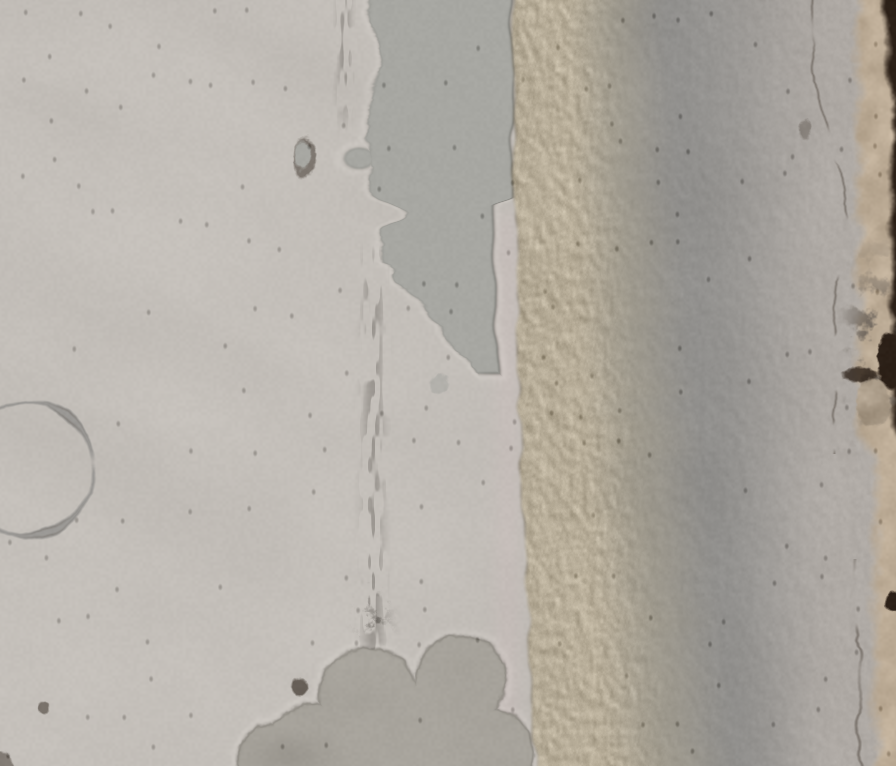
Write a WebGL 1 fragment shader that draws this texture.

```glsl
precision highp float;
uniform vec2 u_resolution;

const vec2 SPAN = vec2(7.68, 6.58); // wall units, y down
const vec3 PLASTER = vec3(0.765, 0.747, 0.725);
const vec3 UPPER_BARE = vec3(0.655, 0.655, 0.635);
const vec3 LOWER_BARE = vec3(0.655, 0.64, 0.61);
const vec3 STUCCO = vec3(0.715, 0.675, 0.595);
const vec3 OLIVE = vec3(0.625, 0.605, 0.555);
const vec3 SHADE = vec3(0.565, 0.56, 0.55);
const vec3 PALE = vec3(0.685, 0.665, 0.645);
const vec3 CREAM = vec3(0.74, 0.675, 0.59);
const vec3 DARK = vec3(0.17, 0.125, 0.09);
const vec3 CRACK = vec3(0.4, 0.37, 0.34);
const float SOFT = 0.013;
const float GRAIN = 0.2;

float hash(vec2 p) {
  vec3 q = fract(p.xyx * 0.1031);
  q += dot(q, q.yzx + 33.33);
  return fract((q.x + q.y) * q.z);
}

float noise(vec2 p) {
  vec2 i = floor(p), f = fract(p);
  f = f * f * (3.0 - 2.0 * f);
  return mix(mix(hash(i), hash(i + vec2(1, 0)), f.x),
             mix(hash(i + vec2(0, 1)), hash(i + vec2(1, 1)), f.x), f.y);
}

// Fractal noise centred on zero
float rough(vec2 p) {
  float sum = -0.47, amp = 0.5;
  for (int i = 0; i < 4; i++) {
    sum += amp * noise(p);
    p = p * 2.03 + 7.1;
    amp *= 0.5;
  }
  return sum;
}

float fill(float d) { return 1.0 - smoothstep(-SOFT, SOFT, d); }
float bump(float v, float c, float w) { v = (v - c) / w; return exp(-v * v); }
float ellipse(vec2 p, vec2 c, vec2 r) { return (length((p - c) / r) - 1.0) * min(r.x, r.y); }
float blot(vec2 p, float x, float y, float rx, float ry) {
  return fill(ellipse(p, vec2(x, y), vec2(rx, ry)) + 0.05 * rough(p * 14.0));
}
float disc(vec2 p, float x, float y, float r) { return length(p - vec2(x, y)) - r; }

// Peeled area hanging from the top, tapering to a tip
float upperPeel(vec2 p) {
  float y = p.y;
  float left = 3.17 + 0.11 * bump(y, 0.5, 0.2) + 0.11 * smoothstep(1.85, 2.1, y)
             + 0.34 * bump(y, 1.84, 0.1) + 0.86 * max(y - 2.25, 0.0);
  float right = 4.39 - 0.17 * smoothstep(1.69, 1.77, y) + 0.04 * smoothstep(2.3, 2.6, y);
  left += 0.16 * rough(vec2(y * 7.0, p.x * 3.0));
  right += 0.06 * (noise(vec2(y * 5.0, 4.0)) - 0.5);
  float d = max(max(left - p.x, p.x - right), y - 3.21);
  return min(d, ellipse(p, vec2(3.08, 1.36), vec2(0.13, 0.09)));
}

// Peeled lobes rising from the bottom
float lowerPeel(vec2 p) {
  float d = min(disc(p, 3.96, 5.85, 0.39), disc(p, 3.15, 5.98, 0.42));
  d = min(d, min(disc(p, 2.7, 6.52, 0.48), disc(p, 2.36, 6.54, 0.33)));
  d = min(d, min(disc(p, 3.6, 6.5, 0.61), disc(p, 4.2, 6.46, 0.38)));
  return d + 0.1 * rough(p * 6.0);
}

vec3 leftWall(vec2 p) {
  vec3 c = PLASTER - 0.01 * smoothstep(2.5, 4.4, p.x);
  c += 0.045 * rough(vec2(p.x + p.y, p.y - 0.5 * p.x) * vec2(0.6, 1.4));
  c += vec3(0.015, 0.002, 0.008) * bump(p.x, 4.35, 0.12) * smoothstep(1.7, 2.0, p.y);
  // Vertical scratches
  float seam = bump(p.x, 3.2, 0.09) * smoothstep(2.0, 2.4, p.y);
  seam += bump(p.x, 2.95, 0.06) * (1.0 - smoothstep(0.6, 1.3, p.y));
  c -= 0.16 * seam * smoothstep(0.52, 0.75, noise(p * vec2(30.0, 6.0)));
  c -= 0.22 * bump(p.y, 5.4, 0.3) * bump(p.x, 3.2, 0.13) * smoothstep(0.03, 0.23, rough(p * 12.0));
  // Blistered ring with thicker flakes
  float ringD = abs(disc(p, 0.24, 4.03, 0.57) - 0.05 * rough(p * 5.0));
  float lift = mix(bump(p.x, 0.58, 0.14), bump(p.x, 0.42, 0.2), step(4.0, p.y));
  float ring = fill(ringD - 0.012 - 0.035 * lift) * (1.0 - 0.8 * bump(p.y, 3.97, 0.06));
  c = mix(c, SHADE, 0.8 * ring);
  c = mix(c, CRACK, 0.4 * lift * fill(abs(ringD - 0.03 * lift) - 0.006));
  // Chips
  c = mix(c, CRACK, 0.75 * blot(p, 2.61, 1.35, 0.1, 0.17));
  c = mix(c, UPPER_BARE, blot(p, 2.59, 1.33, 0.07, 0.12));
  c = mix(c, CRACK, blot(p, 2.57, 5.9, 0.07, 0.08));
  c = mix(c, CRACK, 0.8 * blot(p, 0.38, 6.08, 0.05, 0.05));
  c = mix(c, UPPER_BARE, 0.6 * blot(p, 3.77, 3.3, 0.08, 0.08));
  c = mix(c, CRACK, 0.7 * blot(p, 0.0, 6.6, 0.12, 0.14));
  // Bare areas with lit and shadowed rims
  float up = upperPeel(p), low = lowerPeel(p);
  c += 0.025 * bump(min(up, low), 0.035, 0.03);
  c = mix(c, UPPER_BARE, fill(up));
  float stain = bump(p.x, 2.45, 0.3) * bump(p.y, 6.5, 0.17);
  c = mix(c, LOWER_BARE + 0.03 * rough(p * 3.0) - 0.05 * stain, fill(low));
  c -= 0.13 * bump(up, 0.0, 0.016) * (0.35 + 0.65 * smoothstep(4.0, 4.25, p.x));
  return c - 0.1 * bump(low, 0.0, 0.016);
}

// Stucco turning through soft shadow to a pale reveal
vec3 rightWall(vec2 p, float edge) {
  float y = p.y, s = (p.x - edge) / (1.0 + 0.05 * y);
  vec2 g = p * vec2(17.0, 13.0);
  vec3 c = mix(STUCCO, OLIVE, smoothstep(0.4, 0.9, s));
  c = mix(c, SHADE, smoothstep(0.75, 1.35, s));
  c = mix(c, PALE, smoothstep(5.7 + 0.08 * y, 7.2, p.x));
  float relief = rough(g) - rough(g + vec2(0.45, -0.45));
  c += relief * GRAIN * mix(1.0, 0.22, smoothstep(0.45, 1.0, s));
  c += 0.035 * rough(p * vec2(2.0, 1.2));
  c = mix(c, CRACK, 0.5 * blot(p, 6.9, 1.12, 0.05, 0.08));
  // Hairline cracks
  float wob = 0.1 * rough(vec2(y * 5.0, 2.0));
  float upX = 6.95 + 0.28 * smoothstep(0.5, 1.7, y) - 0.09 * smoothstep(2.0, 2.9, y);
  float lowX = 7.31 + 0.06 * smoothstep(5.2, 5.7, y);
  float lines = fill(abs(p.x - upX - wob) - 0.009) * step(y, 3.9)
              + fill(abs(p.x - lowX - wob) - 0.012) * step(4.8, y);
  c = mix(c, CRACK, 0.65 * lines * smoothstep(0.3, 0.55, noise(vec2(y * 4.0, 9.0))));
  // Crumbling cream border and dark gap
  float crumb = rough(p * 5.0), jog = smoothstep(3.6, 4.0, y);
  c = mix(c, CREAM + 0.18 * crumb, smoothstep(-0.07, 0.07, p.x - 7.36 - 0.14 * jog - 0.2 * crumb));
  float gapX = 7.56 + 0.08 * smoothstep(0.0, 1.0, y) + 0.09 * jog + 0.12 * crumb;
  c = mix(c, DARK, smoothstep(-0.03, 0.05, p.x - gapX));
  float knot = bump(y, 3.0, 0.6) * smoothstep(7.1, 7.5, p.x);
  c = mix(c, CRACK, knot * smoothstep(0.0, 0.2, rough(p * 7.0)));
  c = mix(c, DARK, 0.8 * blot(p, 7.38, 3.22, 0.13, 0.06));
  c = mix(c, DARK, blot(p, 7.64, 3.1, 0.12, 0.24));
  c = mix(c, CREAM * 0.88 + 0.3 * crumb, blot(p, 7.48, 3.46, 0.15, 0.2));
  return mix(c, DARK, blot(p, 7.66, 5.17, 0.07, 0.08));
}

void main() {
  vec2 uv = gl_FragCoord.xy / u_resolution;
  vec2 p = vec2(uv.x, 1.0 - uv.y) * SPAN;
  float edge = 4.4 + 0.0045 * p.y * p.y + 0.05 * (noise(vec2(p.y * 6.0, 3.0)) - 0.5);
  vec3 c = mix(leftWall(p), rightWall(p, edge), smoothstep(-0.025, 0.025, p.x - edge));
  c -= 0.1 * bump(p.x, edge, 0.018) * noise(vec2(p.y * 9.0, 6.0));
  // Scattered specks
  vec2 g = p * 3.5, id = floor(g);
  vec2 at = 0.2 + 0.6 * vec2(hash(id + 3.7), hash(id + 8.1));
  float d = length((fract(g) - at) * vec2(1.0, 0.7));
  c -= 0.16 * (1.0 - smoothstep(0.01, 0.09, d)) * step(0.72, hash(id + 5.3));
  c += 0.018 * (noise(p * 38.0) - 0.5);
  gl_FragColor = vec4(clamp(c, 0.0, 1.0), 1.0);
}
```
